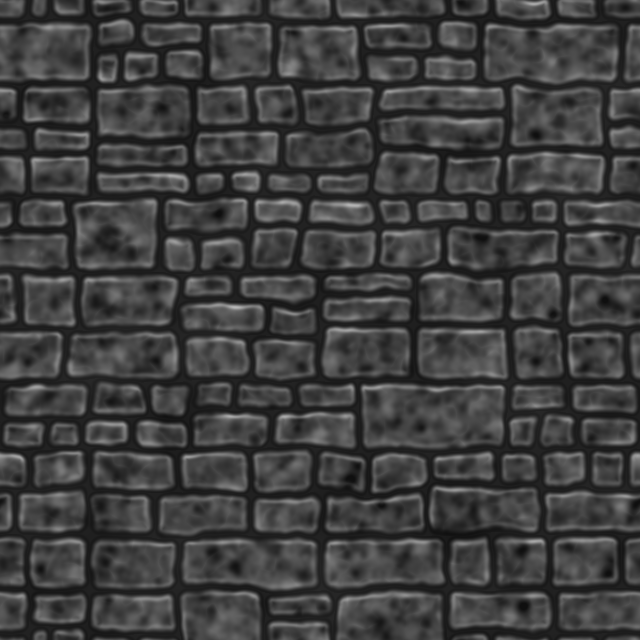
A WebGL 1 fragment shader for this texture map:

```glsl
precision highp float;
// Dark grey wall of coursed rubble: mottled stones with pale rims and black joints.

uniform vec2 u_resolution;

#define ROWS 7.0          // tall bands, later split into courses
#define COLS 3.0          // blocks per band, later split into stones
#define JITTER 0.55       // irregularity of bands and blocks
#define JOINT 0.0055      // half width of a joint
#define CORNER 0.010      // corner radius of a stone
#define WOBBLE 0.0055     // bend of the stone outlines
#define FACE_TONE 0.262
#define JOINT_TONE 0.085
#define MOTTLE 0.145      // contrast of the stone faces
#define RIM 0.105         // brightness of the rims
#define RIM_WIDTH 0.0042
#define TOP_LIGHT 0.11    // extra light on upper rims

float hash(vec2 p) {
  return fract(sin(dot(p, vec2(127.1, 311.7))) * 43758.5);
}

// Cellular noise: soft light and dark spots, tiling over the unit square, about -1..1
float spots(vec2 uv, float freq, float seed) {
  vec2 p = uv * freq;
  vec2 base = floor(p);
  float sum = 0.0;
  for (int y = -1; y <= 1; y++) {
    for (int x = -1; x <= 1; x++) {
      vec2 cell = base + vec2(float(x), float(y));
      vec2 id = mod(cell, freq) + seed;
      vec2 center = cell + vec2(hash(id), hash(id + 17.3));
      vec2 d = p - center;
      float k = max(0.0, 1.0 - dot(d, d));
      sum += (2.0 * hash(id + 41.9) - 1.0) * k * k * k;
    }
  }
  return sum;
}

float edgeAt(float i, float seed, float n) {
  return i + JITTER * (hash(vec2(mod(i, n), seed)) - 0.5);
}

// Irregular interval around x: lower end, upper end, index
vec3 span(float x, float seed, float n) {
  float i = floor(x);
  if (x < edgeAt(i, seed, n)) i -= 1.0;
  else if (x >= edgeAt(i + 1.0, seed, n)) i += 1.0;
  return vec3(edgeAt(i, seed, n), edgeAt(i + 1.0, seed, n), mod(i, n));
}

// Finds the stone at p by repeated splitting; returns its hash
float findStone(vec2 p, out vec2 lo, out vec2 hi) {
  vec3 row = span(p.y * ROWS, 3.0, ROWS);
  float shift = hash(vec2(row.z, 9.0));
  vec3 col = span(p.x * COLS + shift, row.z + 20.0, COLS);
  lo = vec2((col.x - shift) / COLS, row.x / ROWS);
  hi = vec2((col.y - shift) / COLS, row.y / ROWS);
  float id = hash(vec2(col.z, row.z) + 5.0);
  for (int i = 0; i < 4; i++) {
    vec2 size = hi - lo;
    vec2 cut = mix(lo, hi, mix(0.36, 0.64, hash(vec2(id, 1.0))));
    float side = 0.0;
    if (size.x > size.y * mix(1.5, 4.5, hash(vec2(id, 2.0)))) {
      side = step(cut.x, p.x);
      if (side > 0.5) lo.x = cut.x; else hi.x = cut.x;
    } else if (size.y > mix(0.075, 0.16, hash(vec2(id, 3.0)))) {
      side = step(cut.y, p.y);
      if (side > 0.5) lo.y = cut.y; else hi.y = cut.y;
    }
    id = hash(vec2(id, side + 4.0));
  }
  return id;
}

void main() {
  vec2 uv = gl_FragCoord.xy / u_resolution;

  // Bent outlines
  vec2 bend = vec2(spots(uv, 15.0, 60.0), spots(uv, 15.0, 90.0));
  vec2 ripple = vec2(spots(uv, 42.0, 120.0), spots(uv, 42.0, 150.0));
  vec2 p = uv + WOBBLE * (bend + 0.5 * ripple);

  // Depth inside the rounded stone, negative in the joint
  vec2 lo, hi;
  float id = findStone(p, lo, hi);
  vec2 halfSize = 0.5 * (hi - lo) - JOINT;
  vec2 q = p - 0.5 * (lo + hi);
  vec2 b = abs(q) - halfSize + CORNER;
  float depth = CORNER - length(max(b, 0.0)) - min(max(b.x, b.y), 0.0);

  // Mottled face with pits and winding ridges
  float broad = spots(uv, 11.0, 200.0);
  float ridge = 0.25 - abs(spots(uv, 52.0, 260.0));
  float mottle = spots(uv, 44.0, 320.0) + 0.6 * ridge + 0.35 * spots(uv, 88.0, 400.0);
  float face = FACE_TONE + 0.04 * (id - 0.5) + 0.03 * broad + MOTTLE * mottle;

  // Joint, slightly paler along its middle
  float joint = JOINT_TONE + 0.05 * smoothstep(0.001, 0.008, -depth) + 0.025 * broad;
  float tone = mix(joint, max(face, 0.06), smoothstep(-0.005, 0.005, depth));

  // Pale rim, uneven and strongest along the top
  float r = (depth - 0.0055) / RIM_WIDTH;
  float top = smoothstep(-0.014, -0.004, q.y - halfSize.y);
  float uneven = clamp(0.85 + 0.8 * spots(uv, 24.0, 500.0), 0.2, 1.5);
  tone += exp(-r * r) * uneven * (RIM + TOP_LIGHT * top);

  gl_FragColor = vec4(vec3(clamp(tone, 0.0, 1.0)), 1.0);
}
```
